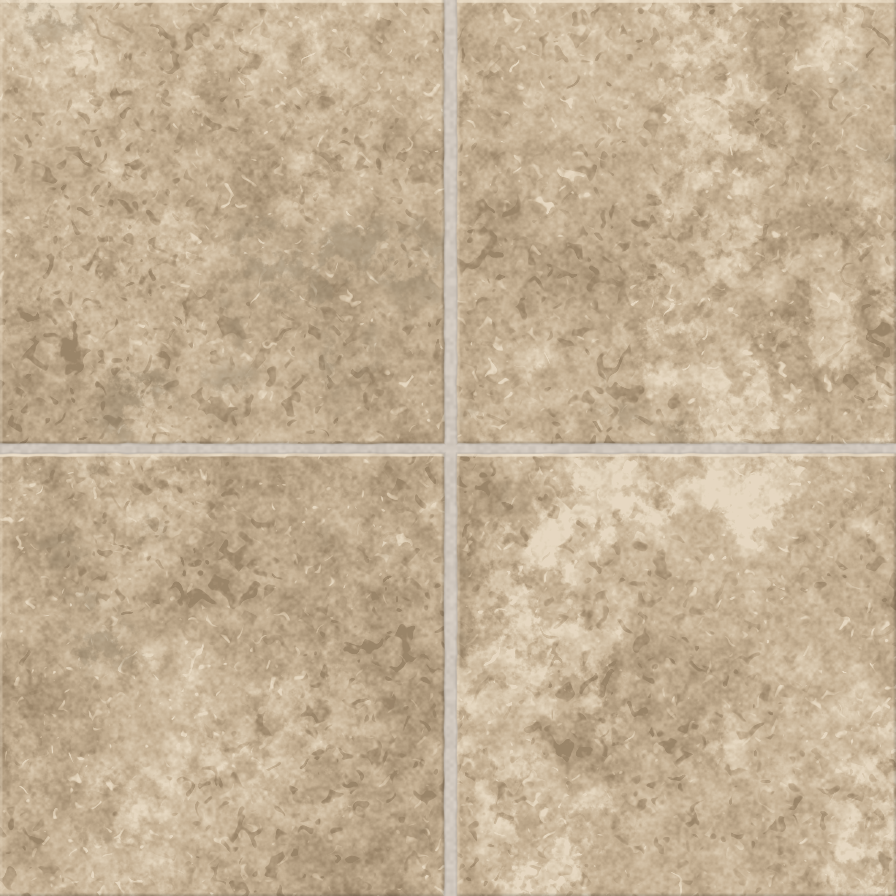
Write a Shadertoy shader that draws this texture.

```glsl
#define SEAM vec2(0.503, 0.4993)
#define JOINT_HALF vec2(0.0072, 0.0056)
#define CLOUD_SCALE 5.0
#define PATCH_SCALE 6.0
#define FLAKE_SCALE 42.0
#define GRAIN 0.42
#define PIT_DEPTH 0.34
#define CHIP_LIGHT 0.50
#define BEVEL 0.0042

const vec3 UMBER = vec3(0.605, 0.52, 0.41);
const vec3 TAN = vec3(0.775, 0.692, 0.578);
const vec3 CREAM = vec3(0.90, 0.845, 0.755);
const vec3 OLIVE = vec3(0.57, 0.51, 0.415);
const vec3 GROUT = vec3(0.815, 0.78, 0.74);

float hash(vec2 p) {
    vec3 q = fract(vec3(p.xyx) * 0.1031);
    q += dot(q, q.yzx + 33.33);
    return fract((q.x + q.y) * q.z);
}

float noise(vec2 p) {
    vec2 i = floor(p), f = fract(p);
    f = f * f * (3.0 - 2.0 * f);
    return mix(mix(hash(i), hash(i + vec2(1, 0)), f.x),
               mix(hash(i + vec2(0, 1)), hash(i + vec2(1, 1)), f.x), f.y);
}

float fbm(vec2 p) {
    float sum = 0.0, amp = 1.0, total = 0.0;
    for (int i = 0; i < 5; i++) {
        sum += amp * noise(p);
        total += amp;
        amp *= 0.62;
        p = mat2(1.6, 1.2, -1.2, 1.6) * p + 7.3;
    }
    return sum / total;
}

// Irregular flecks: peaks of fine noise, bent so that no grid shows.
float flecks(vec2 p, float threshold) {
    vec2 bend = vec2(noise(p * 0.7 + 31.0), noise(p * 0.7 + 77.0));
    float n = noise(mat2(0.8, 0.6, -0.6, 0.8) * p + 1.6 * bend);
    return smoothstep(threshold, threshold + 0.16, n);
}

vec3 stone(vec2 uv, vec2 id) {
    // Each tile samples its own region of the noise
    vec2 p = uv + 20.0 + id * vec2(13.7, 29.3);
    vec2 warp = 0.05 * (vec2(fbm(p * 9.0), fbm(p * 9.0 + 40.0)) - 0.5);

    float cloud = fbm((p + warp) * CLOUD_SCALE) - 0.5;
    float mottle = fbm(p * 48.0 + 11.0) - 0.5;
    float grain = 0.6 * noise(p * 210.0) + 0.4 * noise(p.yx * 330.0 + 5.0) - 0.5;
    float tone = 0.47 + 0.02 * id.x + 0.85 * cloud + 0.65 * mottle + GRAIN * grain;

    // Worn cream areas broken into flakes, stronger on the right-hand tiles
    float area = smoothstep(0.48, 0.68, fbm((p + warp) * PATCH_SCALE + 60.0));
    float flake = smoothstep(0.40, 0.58, fbm(p * FLAKE_SCALE + 90.0));
    tone += mix(0.25, 0.36, id.x) * area * flake;

    // Dark pits gather in the mottled zones, pale chips are rarer
    float pitted = smoothstep(0.38, 0.60, fbm(p * 8.0 + 130.0));
    tone -= PIT_DEPTH * flecks(p * 115.0, 0.70) * mix(0.35, 1.0, pitted);
    tone += CHIP_LIGHT * flecks(p * 135.0 + 50.0, 0.82) * mix(1.0, 0.5, pitted);

    tone = clamp(tone, 0.0, 1.0);
    vec3 color = tone < 0.5 ? mix(UMBER, TAN, tone * 2.0)
                            : mix(TAN, CREAM, tone * 2.0 - 1.0);

    // Rare grey-brown stains, broken by the flakes
    float stain = smoothstep(0.62, 0.76, fbm((p + warp) * 6.5 + 170.0));
    return mix(color, OLIVE, 0.45 * stain * (1.0 - 0.85 * flake));
}

void mainImage(out vec4 fragColor, in vec2 fragCoord) {
    vec2 uv = fragCoord / iResolution.xy;
    float px = 1.0 / min(iResolution.x, iResolution.y);
    vec2 d = uv - SEAM;
    vec2 id = step(0.0, d);

    // Distance from the slightly uneven joint edge
    float wobble = 0.0014 * (noise(uv * 70.0) - 0.5);
    vec2 gap = abs(d) - JOINT_HALF + wobble;
    float edge = min(gap.x, gap.y);

    vec3 color = stone(uv, id);

    // Lit upper and left bevels, shaded lower and right bevels
    float top = mix(gap.y, 1.0 - uv.y, id.y);
    float left = mix(uv.x, gap.x, id.x);
    float bottom = mix(uv.y, gap.y, id.y);
    float right = mix(gap.x, 1.0 - uv.x, id.x);
    float worn = 0.6 + 0.4 * noise(uv * 45.0 + 9.0);
    float lit = max(1.0 - smoothstep(BEVEL * 0.5, BEVEL, top),
                    0.4 * (1.0 - smoothstep(BEVEL * 0.3, BEVEL, left)));
    float shade = 1.0 - smoothstep(0.0, BEVEL, min(bottom, right));
    color = mix(color, vec3(0.94, 0.89, 0.81), 0.9 * worn * lit);
    color *= 1.0 - 0.16 * shade;

    // Sandy grout, darker where it meets the tiles
    float sand = 0.06 * (noise(uv * 240.0) - 0.5) + 0.03 * (fbm(uv * 20.0) - 0.5);
    vec3 grout = (GROUT + sand) * (1.0 - 0.08 * smoothstep(-0.003, 0.0, edge));
    color = mix(grout, color, smoothstep(-px, px, edge));

    fragColor = vec4(color, 1.0);
}
```
